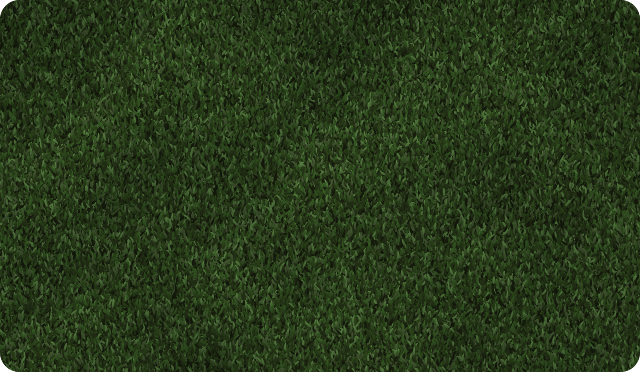
Reproduce this texture procedurally as a WebGL 1 fragment shader.

```glsl
precision highp float;

uniform vec2 u_resolution;

// Lengths are fractions of the canvas height
const float CELL = 0.0145;
const float BLADE_LENGTH = 0.0100;
const float BLADE_WIDTH = 0.0032;
const float MAX_TILT = 1.0;
const float CORNER_RADIUS = 0.052;
const float CONTRAST = 1.15;
const float PATCH_STRENGTH = 0.05;
const float EDGE_SHADE = 0.12;
const int LAYERS = 5;

const vec3 SOIL = vec3(0.085, 0.110, 0.050);
const vec3 DARK = vec3(0.13, 0.18, 0.08);
const vec3 MID = vec3(0.15, 0.23, 0.09);
const vec3 GREEN = vec3(0.18, 0.29, 0.12);
const vec3 DULL = vec3(0.22, 0.29, 0.16);
const vec3 LIGHT = vec3(0.27, 0.39, 0.20);
const vec3 MEAN = vec3(0.166, 0.240, 0.110);
const vec3 OUTSIDE = vec3(1.0);

vec3 hash3(vec2 p) {
  vec3 q = fract(p.xyx * vec3(0.1031, 0.1030, 0.0973));
  q += dot(q, q.yxz + 33.33);
  return fract((q.xxy + q.yzz) * q.zyx);
}

mat2 rotation(float angle) {
  float c = cos(angle);
  float s = sin(angle);
  return mat2(c, -s, s, c);
}

// Picks a blade colour by its share of the lawn
vec3 bladeColour(float pick) {
  vec3 colour = SOIL;
  colour = mix(colour, DARK, step(0.07, pick));
  colour = mix(colour, MID, step(0.32, pick));
  colour = mix(colour, GREEN, step(0.58, pick));
  colour = mix(colour, DULL, step(0.77, pick));
  colour = mix(colour, LIGHT, step(0.90, pick));
  return MEAN + (colour - MEAN) * CONTRAST;
}

// Coverage of a bent, tapered blade along the y axis
float bladeMask(vec2 p, float size, float bend, float pixel) {
  float along = p.y / (BLADE_LENGTH * size);
  float x = p.x - bend * BLADE_WIDTH * along * along;
  float halfWidth = BLADE_WIDTH * sqrt(max(1.0 - along * along, 0.0));
  halfWidth *= 0.85 - 0.25 * along;
  float body = smoothstep(-0.6 * pixel, 0.6 * pixel, halfWidth - abs(x));
  return body * step(abs(along), 1.0);
}

// Scattered blades, one per cell, painted layer over layer
vec3 grass(vec2 p, float pixel) {
  vec3 colour = SOIL;
  for (int layer = 0; layer < LAYERS; layer++) {
    float level = float(layer);
    vec2 grid = p / CELL + level * vec2(17.37, 29.61);
    vec2 home = floor(grid);
    for (int j = -1; j <= 1; j++) {
      for (int i = -1; i <= 1; i++) {
        vec2 id = home + vec2(float(i), float(j));
        vec3 place = hash3(id + level * 41.0);
        vec3 look = hash3(id + level * 41.0 + 211.7);
        vec2 local = (grid - id - place.xy) * CELL;
        float lean = 2.0 * place.z - 1.0;
        local = rotation(lean * (0.35 + 0.65 * abs(lean)) * MAX_TILT) * local;
        float size = mix(0.6, 1.2, look.y);
        float mask = bladeMask(local, size, 2.0 * look.z - 1.0, pixel);
        float shade = 1.0 + 0.16 * local.y / BLADE_LENGTH;
        colour = mix(colour, bladeColour(look.x) * shade, mask);
      }
    }
  }
  return colour;
}

// Broad uneven brightness from layered sines
float patches(vec2 p) {
  float wave = sin(p.x * 7.0 + 2.0 * sin(p.y * 5.0));
  wave += sin(p.y * 11.0 + 1.5 * sin(p.x * 8.0 + 1.0));
  wave += 0.7 * sin(p.x * 19.0 - p.y * 15.0 + sin(p.y * 23.0));
  return 1.0 + PATCH_STRENGTH * wave;
}

float roundedBox(vec2 p, vec2 halfSize, float radius) {
  vec2 q = abs(p) - halfSize + radius;
  return length(max(q, 0.0)) + min(max(q.x, q.y), 0.0) - radius;
}

void main() {
  float pixel = 1.0 / u_resolution.y;
  vec2 p = gl_FragCoord.xy * pixel;
  vec2 halfSize = 0.5 * u_resolution * pixel;
  vec2 centred = p - halfSize;

  vec3 colour = grass(p, pixel) * patches(p);
  vec2 reach = centred / halfSize;
  colour *= 1.04 - EDGE_SHADE * 0.5 * dot(reach, reach);

  // Rounded corners of the mat
  float edge = roundedBox(centred, halfSize, CORNER_RADIUS);
  colour = mix(colour, OUTSIDE, smoothstep(-0.5 * pixel, 0.5 * pixel, edge));
  gl_FragColor = vec4(colour, 1.0);
}
```
